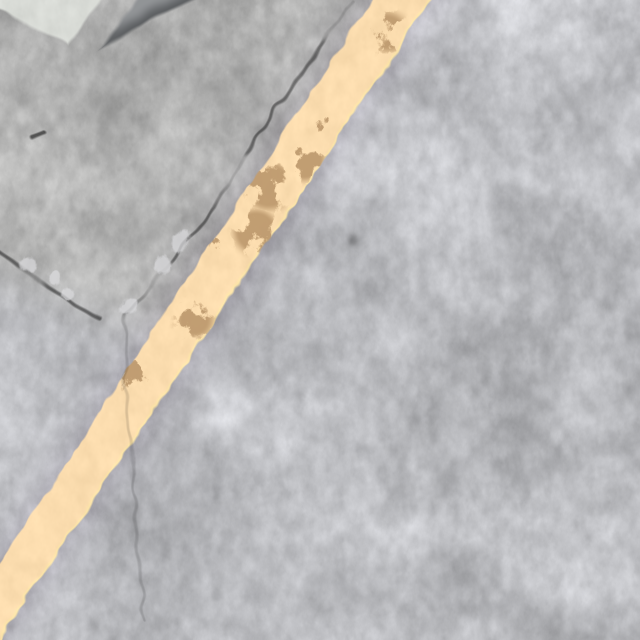
Write a Shadertoy shader that draws this texture.

```glsl
// Weathered concrete floor with a worn diagonal yellow stripe, cracks and chips.

float hash(vec2 p) {
    vec3 q = fract(p.xyx * 0.1031);
    q += dot(q, q.yzx + 33.33);
    return fract((q.x + q.y) * q.z);
}

float noise(vec2 p) {
    vec2 i = floor(p), f = fract(p);
    f = f * f * (3.0 - 2.0 * f);
    return mix(mix(hash(i), hash(i + vec2(1, 0)), f.x),
               mix(hash(i + vec2(0, 1)), hash(i + vec2(1, 1)), f.x), f.y);
}

float fbm(vec2 p) {
    float sum = 0.0, amp = 0.5;
    for (int i = 0; i < 5; i++) {
        sum += amp * noise(p);
        p = mat2(1.6, 1.2, -1.2, 1.6) * p + 17.3;
        amp *= 0.5;
    }
    return sum / 0.97;
}

float segment(vec2 p, vec2 a, vec2 b) {
    vec2 q = p - a, d = b - a;
    return length(q - d * clamp(dot(q, d) / dot(d, d), 0.0, 1.0));
}

// Signed distance to a line, positive on the left of a -> b
float side(vec2 p, vec2 a, vec2 b) {
    vec2 d = normalize(b - a), q = p - a;
    return d.x * q.y - d.y * q.x;
}

float blob(vec2 p, vec2 centre, float radius) {
    vec2 q = (p - centre) / radius;
    return exp(-dot(q, q));
}

// Broad stains: centre, radius, brightness change
const vec4 STAINS[12] = vec4[](
    vec4(0.68, 0.86, 0.040, -0.07), vec4(0.57, 0.55, 0.040, -0.06),
    vec4(0.44, 0.29, 0.032, 0.09),  vec4(0.64, 0.15, 0.060, 0.09),
    vec4(0.34, 0.35, 0.050, 0.05),  vec4(0.76, 0.34, 0.120, -0.04),
    vec4(0.30, 0.17, 0.130, -0.04), vec4(0.82, 0.62, 0.080, -0.03),
    vec4(0.72, 0.98, 0.120, 0.04),  vec4(0.99, 0.39, 0.060, -0.05),
    vec4(0.90, 0.16, 0.100, 0.03),  vec4(0.03, 0.42, 0.120, 0.03));

// Paint wear: centre, radius, strength
const vec4 WEAR[8] = vec4[](
    vec4(0.508, 0.805, 0.018, 0.8), vec4(0.475, 0.750, 0.030, 1.0),
    vec4(0.420, 0.710, 0.035, 1.0), vec4(0.400, 0.638, 0.032, 1.0),
    vec4(0.340, 0.615, 0.018, 1.0), vec4(0.304, 0.500, 0.032, 0.7),
    vec4(0.208, 0.414, 0.024, 1.0), vec4(0.605, 0.950, 0.032, 0.8));

// Joint running beside the stripe, then down across it
const vec2 JOINT[9] = vec2[](
    vec2(0.553, 1.0), vec2(0.482, 0.902), vec2(0.390, 0.766),
    vec2(0.332, 0.674), vec2(0.234, 0.551), vec2(0.196, 0.510),
    vec2(0.195, 0.400), vec2(0.204, 0.290), vec2(0.226, 0.030));

// Pale chips: centre, radius
const vec3 CHIPS[6] = vec3[](
    vec3(0.045, 0.587, 0.017), vec3(0.085, 0.566, 0.013),
    vec3(0.105, 0.542, 0.014), vec3(0.198, 0.522, 0.016),
    vec3(0.254, 0.590, 0.018), vec3(0.281, 0.625, 0.020));

void mainImage(out vec4 fragColor, in vec2 fragCoord) {
    vec2 uv = fragCoord / iResolution.xy;
    float soft = max(0.002, 1.0 / iResolution.y);
    float grain = fbm(uv * vec2(62, 44));
    float mottle = fbm(uv * 11.0 + 4.0);
    vec2 warp = vec2(noise(uv * 42.0), noise(uv * 42.0 + 50.0)) - 0.5;
    vec2 p = uv + warp * 0.010;

    // Position across the stripe, with ragged borders
    float across = (uv.x - 0.627 + 0.668 * (1.0 - uv.y)) * 0.8315;
    float halfWidth = 0.032 + 0.007 * uv.y;
    float ragged = 0.007 * (noise(uv * 26.0) - 0.5) + 0.004 * (noise(uv * 85.0) - 0.5);
    float edge = abs(across) - halfWidth + ragged;
    float left = smoothstep(0.02, -0.02, across);

    // Concrete tone
    float tone = 0.732 + 0.22 * (mottle - 0.5) + 0.17 * (grain - 0.5);
    for (int i = 0; i < 12; i++)
        tone += STAINS[i].w * blob(uv + warp * 0.03, STAINS[i].xy, STAINS[i].z) * (0.4 + 1.2 * mottle);
    float upperSlab = left * smoothstep(0.50, 0.62, uv.y + 0.35 * uv.x);
    tone -= upperSlab * (0.025 + 0.06 * smoothstep(0.75, 1.0, uv.y - 0.2 * uv.x));
    tone += 0.025 * (1.0 - left) * smoothstep(0.4, 1.0, uv.y);
    vec3 col = tone * mix(vec3(0.993, 0.998, 1.018), vec3(1.0, 1.0, 0.995), upperSlab);

    // Dull violet rim beside the paint
    col -= vec3(0.045, 0.055, 0.038) * exp(-max(edge, 0.0) * 45.0);

    // Pale corner slab and dark wedge
    float corner = min(side(p, vec2(0.0, 0.985), vec2(0.104, 0.928)),
                       side(p, vec2(0.104, 0.928), vec2(0.16, 1.0)));
    col = mix(col, vec3(0.85, 0.86, 0.84) + 0.08 * (grain - 0.5), smoothstep(-0.003, 0.004, corner));
    float under = side(p, vec2(0.160, 0.927), vec2(0.30, 1.003));
    float wedge = min(under, -side(p, vec2(0.160, 0.927), vec2(0.215, 1.0)));
    vec3 wedgeColour = mix(vec3(0.36, 0.37, 0.38), vec3(0.57, 0.58, 0.59), smoothstep(0.0, 0.028, under));
    col = mix(col, wedgeColour, smoothstep(-0.004, 0.004, wedge));

    // Paint with brown wear and a bright right rim
    float wear = 0.0;
    for (int i = 0; i < 8; i++)
        wear = max(wear, WEAR[i].w * blob(uv, WEAR[i].xy, WEAR[i].z));
    float flakes = fbm(uv * vec2(48, 40) + 9.0);
    float worn = smoothstep(0.56, 0.66, flakes + 0.24 * wear - 0.06);
    vec3 paint = vec3(0.985, 0.865, 0.685) + 0.07 * (grain - 0.5);
    paint += vec3(0.01, 0.04, -0.03) * smoothstep(-0.006, 0.0, edge) * step(0.0, across);
    paint = mix(paint, vec3(0.73, 0.59, 0.42), worn * smoothstep(0.1, 0.5, wear) * 0.9);
    float painted = smoothstep(soft, -soft, edge);
    col = mix(col, paint, painted);

    // Joint cracks, broken up and fainter below
    float joint = 1.0;
    for (int i = 0; i < 8; i++)
        joint = min(joint, segment(p, JOINT[i], JOINT[i + 1]));
    float gaps = smoothstep(0.30, 0.60, noise(uv * 23.0 + 7.0));
    float depth = mix(0.13, 0.42 * (0.25 + 0.75 * gaps), smoothstep(0.49, 0.54, uv.y));
    col *= 1.0 - depth * smoothstep(0.0025 + soft, 0.0005, joint);
    float branch = min(segment(p, vec2(-0.01, 0.612), vec2(0.078, 0.550)),
                       segment(p, vec2(0.078, 0.550), vec2(0.157, 0.502)));
    col *= 1.0 - (0.22 + 0.25 * gaps) * smoothstep(0.003 + soft, 0.0005, branch);

    // Pale chips along the cracks
    for (int i = 0; i < 6; i++) {
        float chip = blob(p, CHIPS[i].xy, CHIPS[i].z) + 0.7 * (grain - 0.5);
        col = mix(col, vec3(0.86, 0.86, 0.87), 0.7 * smoothstep(0.45, 0.7, chip) * (1.0 - painted));
    }

    // Small dark marks
    float mark = segment(p, vec2(0.050, 0.783), vec2(0.071, 0.792)) - 0.002;
    col *= 1.0 - 0.55 * smoothstep(0.004, -0.001, mark);
    col *= 1.0 - 0.28 * blob(p, vec2(0.553, 0.625), 0.008);

    fragColor = vec4(clamp(col, 0.0, 1.0), 1.0);
}
```
